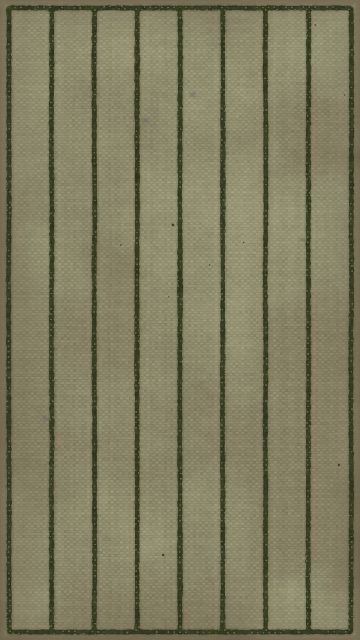
A Shadertoy shader for this pattern:

```glsl
const float PANELS = 8.0;
const float LINE_HALF = 0.0066;                 // lengths are in canvas widths
const vec2 FRAME_INSET = vec2(0.0245, 0.0222);  // edge to frame line centre
const float PANEL_RADIUS = 0.006;
const float FRAME_RADIUS = 0.012;
const float LINE_WOBBLE = 0.0022;
const float LINE_FRAY = 0.0024;
const vec2 THREADS = vec2(122.0, 136.0);        // threads per canvas width
const float WEAVE_DEPTH = 0.034;
const int SPECKS = 12;
const int STAINS = 5;
const float PI = 3.14159265;

const vec3 CLOTH_DARK = vec3(0.525, 0.505, 0.395);
const vec3 CLOTH_LIGHT = vec3(0.590, 0.582, 0.460);
const vec3 SOIL = vec3(0.43, 0.39, 0.30);
const vec3 INK_DARK = vec3(0.165, 0.180, 0.085);
const vec3 INK_LIGHT = vec3(0.250, 0.270, 0.155);
const vec3 INK_WORN = vec3(0.420, 0.435, 0.300);
const vec3 SPECK = vec3(0.15, 0.15, 0.10);
const vec3 STAIN = vec3(0.40, 0.40, 0.36);

float hash(vec2 p) {
    return fract(sin(dot(p, vec2(12.9898, 78.233))) * 43758.5453);
}

float noise(vec2 p) {
    vec2 i = floor(p), f = fract(p);
    f = f * f * (3.0 - 2.0 * f);
    return mix(mix(hash(i), hash(i + vec2(1, 0)), f.x),
               mix(hash(i + vec2(0, 1)), hash(i + vec2(1, 1)), f.x), f.y);
}

float fbm(vec2 p) {
    float sum = 0.0, amp = 0.5;
    for (int i = 0; i < 4; i++) {
        sum += amp * noise(p);
        p = p * 2.03 + 17.0;
        amp *= 0.5;
    }
    return sum;
}

float roundedBox(vec2 p, vec2 halfSize, float r) {
    vec2 d = abs(p) - halfSize + r;
    return length(max(d, 0.0)) + min(max(d.x, d.y), 0.0) - r;
}

// Signed distance to the ruled frame: outer box minus a row of panels
float ruling(vec2 p, float height) {
    vec2 frameHalf = vec2(0.5, 0.5 * height) - FRAME_INSET;
    vec2 c = p - vec2(0.5, 0.5 * height);
    float pitch = 2.0 * frameHalf.x / PANELS;
    float panel = clamp(floor((c.x + frameHalf.x) / pitch), 0.0, PANELS - 1.0);
    vec2 local = vec2(c.x + frameHalf.x - (panel + 0.5) * pitch, c.y);
    vec2 panelHalf = vec2(0.5 * pitch, frameHalf.y) - LINE_HALF;
    float outer = roundedBox(c, frameHalf + LINE_HALF, FRAME_RADIUS);
    return max(outer, -roundedBox(local, panelHalf, PANEL_RADIUS));
}

void mainImage(out vec4 fragColor, in vec2 fragCoord) {
    float px = 1.0 / iResolution.x;
    vec2 p = fragCoord * px;
    float height = iResolution.y * px;

    // Plain weave: alternating bumps, darker gaps between rows, uneven threads
    vec2 bend = vec2(noise(p * 9.0), noise(p * 9.0 + 40.0)) * 0.006;
    vec2 q = (p + bend) * THREADS;
    vec2 thread = floor(q);
    float bump = sin(PI * q.x) * sin(PI * q.y);
    float weave = 0.65 * bump + 0.35 * cos(2.0 * PI * (q.y - 0.5));
    float slub = hash(vec2(thread.y, floor(p.x * 7.0))) + hash(vec2(thread.x, 91.0)) - 1.0;
    float grain = hash(thread) - 0.5;

    // Cloth with broad fading and soiled edges
    vec3 cloth = mix(CLOTH_DARK, CLOTH_LIGHT, smoothstep(0.22, 0.72, fbm(p * 3.5 + 5.0)));
    cloth += WEAVE_DEPTH * weave + 0.018 * slub + 0.028 * grain;
    vec2 toEdge = min(p, vec2(1.0, height) - p);
    float edge = min(toEdge.x, toEdge.y);
    float soil = 0.50 * smoothstep(0.03, 0.0, edge) + 0.28 * smoothstep(0.16, 0.0, edge);
    soil += 0.22 * smoothstep(0.55, 0.8, fbm(p * 6.0 + 60.0));
    cloth = mix(cloth, SOIL, soil);

    // Soft stains and small dark specks
    for (int i = 0; i < STAINS; i++) {
        float id = float(i) + 3.0;
        vec2 at = vec2(hash(vec2(id, 1.0)), hash(vec2(id, 2.0)) * height);
        float d = length((p - at) * vec2(1.0, 1.5)) + 0.012 * (noise(p * 90.0) - 0.5);
        cloth = mix(cloth, STAIN, 0.45 * smoothstep(0.016, 0.002, d));
    }
    float speck = 0.0;
    for (int i = 0; i < SPECKS; i++) {
        float id = float(i) + 20.0;
        vec2 at = vec2(hash(vec2(id, 3.0)), hash(vec2(id, 4.0)) * height);
        float r = mix(0.0012, 0.0038, pow(hash(vec2(id, 5.0)), 2.0));
        speck = max(speck, 1.0 - smoothstep(r - px, r + px, length(p - at)));
    }
    cloth = mix(cloth, SPECK, 0.85 * speck);

    // Inked lines, frayed by the threads and worn on the raised ones
    float wobble = LINE_WOBBLE * (noise(vec2(p.y * 5.0, floor(p.x * PANELS))) - 0.5);
    float d = ruling(p + vec2(wobble, 0.0), height);
    d += LINE_FRAY * (noise(p * 110.0) - 0.5) - 0.0006 * bump;
    vec3 ink = mix(INK_DARK, INK_LIGHT, 0.55 * noise(p * 60.0) + 0.45 * hash(thread + 7.0));
    float worn = smoothstep(0.25, 0.9, bump) * smoothstep(0.25, 0.75, hash(thread + 31.0));
    ink = mix(ink, INK_WORN, 0.75 * worn);
    float coverage = 1.0 - smoothstep(-0.75 * px, 0.75 * px, d);
    float pressed = 0.10 * smoothstep(0.008, 0.0, d);
    vec3 color = mix(cloth * (1.0 - pressed), ink, 0.97 * coverage);

    fragColor = vec4(color, 1.0);
}
```
